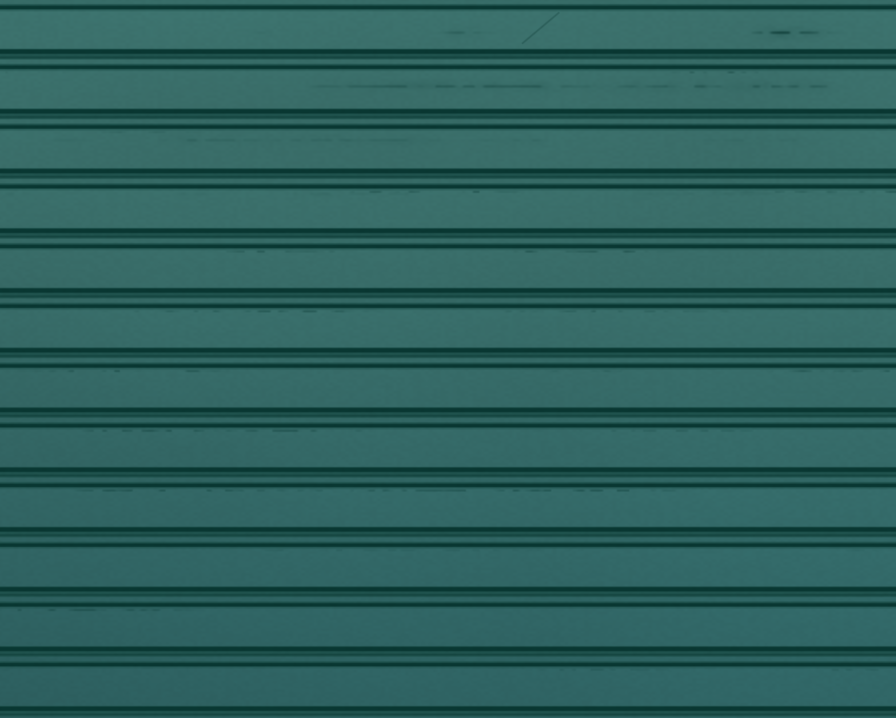
Write a Shadertoy shader that draws this texture.

```glsl
// Painted teal roller shutter: twelve flat slats with ridged joints and light scuffs near the top.

const float SLATS = 12.02;         // slats down the canvas
const float FIRST_GROOVE = 0.127;  // offset of the first groove, in slats
const vec3 PANEL_TOP = vec3(0.232, 0.440, 0.422);
const vec3 PANEL_BOTTOM = vec3(0.192, 0.405, 0.405);
const vec3 JOINT = vec3(0.12, 0.32, 0.30);
const vec3 GROOVE = vec3(0.035, 0.215, 0.195);

float hash(vec2 p) {
    return fract(sin(dot(p, vec2(127.1, 311.7))) * 43758.5453);
}

float noise(vec2 p) {
    vec2 cell = floor(p), f = fract(p);
    f = f * f * (3.0 - 2.0 * f);
    return mix(mix(hash(cell), hash(cell + vec2(1, 0)), f.x),
               mix(hash(cell + vec2(0, 1)), hash(cell + vec2(1, 1)), f.x), f.y);
}

// Soft line of the given half width around x = 0
float line(float x, float halfWidth, float blur) {
    return 1.0 - smoothstep(halfWidth - blur, halfWidth + blur, abs(x));
}

// Distance to the nearest whole number, for lines that wrap between slats
float wrapped(float x) {
    return abs(fract(x + 0.5) - 0.5);
}

// Cross section of one slat: t runs from its upper groove (0) to the next (1)
vec3 slatProfile(float t, vec3 panel, float blur) {
    vec3 color = panel * (1.0 + 0.03 * (0.35 - t));
    color = mix(color, JOINT, 0.45 * line(wrapped(t), 0.062, blur));
    color = mix(color, JOINT, line(t - 0.845, 0.155, blur));
    color = mix(color, panel, 0.85 * line(t - 0.905, 0.038, blur));
    color = mix(color, GROOVE, 0.45 * line(t - 0.832, 0.014, blur));
    color = mix(color, GROOVE, line(t - 0.738, 0.036, blur));
    return mix(color, GROOVE, line(wrapped(t), 0.030, blur));
}

// Broken rubbing marks along a slat, fading out down the shutter
float scuffs(float x, float t, float slat) {
    float height = 0.42 - 0.10 * slat;
    float fade = exp(-0.75 * max(slat, 0.0)) * step(slat, 3.0);
    float patches = smoothstep(0.45, 0.75, noise(vec2(x * 11.0, slat * 7.3)));
    float dashes = smoothstep(0.25, 0.65, noise(vec2(x * 75.0, slat * 3.1)));
    float thin = line(t - height, 0.022, 0.022) * dashes;
    float smear = line(t - height, 0.06, 0.13) * noise(vec2(x * 45.0, t * 7.0));
    return fade * patches * (0.55 * thin + 0.32 * smear);
}

// Fine flecks of dirt just below each groove
float flecks(float x, float t, float slat) {
    float patches = smoothstep(0.5, 0.8, noise(vec2(x * 5.0, slat * 4.7)));
    float dots = smoothstep(0.4, 0.8, noise(vec2(x * 110.0, slat * 9.1)));
    return 0.35 * patches * dots * line(t - 0.085, 0.018, 0.018);
}

// Thin straight scratch between two points
float scratch(vec2 p, vec2 a, vec2 b, float blur) {
    vec2 ab = b - a;
    float along = clamp(dot(p - a, ab) / dot(ab, ab), 0.0, 1.0);
    return line(length(p - a - ab * along), 0.0012, blur);
}

void mainImage(out vec4 fragColor, in vec2 fragCoord) {
    vec2 uv = fragCoord / iResolution.xy;
    vec2 p = fragCoord / iResolution.y;
    float pixel = 1.0 / iResolution.y;
    float row = (1.0 - uv.y) * SLATS - FIRST_GROOVE;
    float slat = floor(row), t = fract(row);
    float blur = max(0.018, 0.6 * pixel * SLATS);

    // Uneven paint: cooler at the bottom, dimmer at the lower left
    vec3 panel = mix(PANEL_BOTTOM, PANEL_TOP, smoothstep(0.0, 0.8, uv.y));
    panel *= 1.0 - 0.07 * (1.0 - uv.x) * (1.0 - uv.y);
    panel *= 0.985 + 0.03 * noise(p * vec2(4.0, 6.0));
    panel *= 0.99 + 0.02 * hash(vec2(slat, 5.0));
    vec3 color = slatProfile(t, panel, blur);

    // Wear on the flat faces
    float wear = scuffs(p.x, t, slat) + flecks(p.x, t, slat);
    wear += 0.3 * scratch(p, vec2(0.728, 0.940), vec2(0.778, 0.982), max(0.001, pixel));
    color = mix(color, GROOVE, clamp(wear, 0.0, 1.0));

    // Faint paint grain
    color *= 0.985 + 0.03 * noise(p * vec2(180.0, 260.0));
    fragColor = vec4(color, 1.0);
}
```
